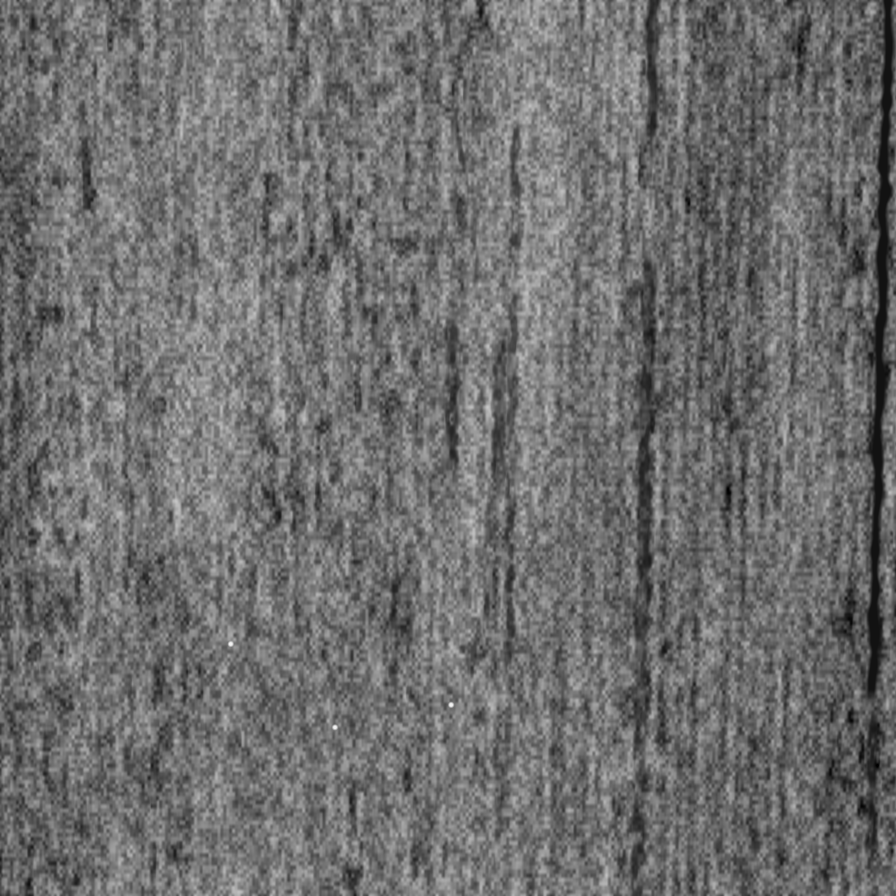
Give the GLSL for this texture, as a three.js fragment shader.

```glsl
// Grey, grainy field of fine near-vertical rows, seen from above.
// Slanted coordinates carry row ripple, stretched noise, dark blotches,
// ragged black gaps along the rows and a few bright specks.

varying vec2 vUv;

const float BASE_GREY = 0.467;
const float ROW_COUNT = 57.0;
const float SLANT = 0.025;          // lean of the rows, growing to the right
const float GRAIN_CONTRAST = 0.27;
const float CLUMP_CONTRAST = 0.20;
const float STREAK_CONTRAST = 0.15;
const float BAND_CONTRAST = 0.07;
const float BLOTCH_DEPTH = 0.17;
const float GAP_GREY = 0.07;
const int FAINT_GAPS = 16;
const int SPECKS = 3;
const float SPECK_RADIUS = 0.0035;

float hash(vec2 p) {
  return fract(sin(dot(p, vec2(127.1, 311.7))) * 43758.5453);
}

float noise(vec2 p) {
  vec2 cell = floor(p);
  vec2 f = fract(p);
  f = f * f * (3.0 - 2.0 * f);
  float low = mix(hash(cell), hash(cell + vec2(1.0, 0.0)), f.x);
  float high = mix(hash(cell + vec2(0.0, 1.0)), hash(cell + vec2(1.0, 1.0)), f.x);
  return mix(low, high, f.y);
}

float bell(float x, float centre, float width) {
  float d = (x - centre) / width;
  return exp(-d * d);
}

// Coverage of a ragged vertical gap; broken = 0 is solid, 1 is patchy.
float gap(vec2 p, float centre, float bottom, float top, float halfWidth, float broken) {
  float wobble = (noise(vec2(centre * 91.0, p.y * 38.0)) - 0.5) * 0.005;
  float edge = halfWidth * (0.6 + 0.8 * noise(vec2(centre * 57.0, p.y * 70.0)));
  float across = 1.0 - smoothstep(edge - 0.003, edge + 0.003, abs(p.x - centre - wobble));
  float along = smoothstep(bottom - 0.012, bottom + 0.012, p.y)
              * (1.0 - smoothstep(top - 0.012, top + 0.012, p.y));
  float patches = smoothstep(0.2, 0.75, noise(p * vec2(190.0, 75.0) + 17.0));
  return across * along * mix(1.0, patches, broken);
}

// Broad tonal bands, with the right-hand quarter darker.
float bands(vec2 p) {
  float tone = (noise(vec2(p.x * 19.0, p.y * 1.5) + 4.0) - 0.5) * BAND_CONTRAST;
  tone += (noise(p * vec2(6.0, 4.0) + 31.0) - 0.5) * BAND_CONTRAST;
  tone += 0.055 * bell(p.x, 0.605, 0.025) + 0.04 * bell(p.x, 0.105, 0.03);
  tone -= 0.045 * bell(p.x, 0.02, 0.045);
  return tone - 0.05 * smoothstep(0.70, 0.77, p.x);
}

// Dark spots strung along the rows, gathered into loose patches.
float blotches(vec2 p) {
  float spots = smoothstep(0.55, 0.88, noise(p * vec2(ROW_COUNT * 2.0, 40.0) + 9.0));
  float patches = smoothstep(0.35, 0.75, noise(p * vec2(22.0, 4.0) + 53.0));
  patches = max(patches, 0.9 * bell(p.x, 0.05, 0.035));
  patches *= 1.0 - 0.8 * bell(p.x, 0.62, 0.05);
  return spots * patches;
}

float mainGaps(vec2 p) {
  float dark = gap(p, 0.992, 0.22, 1.1, 0.0055, 0.0);
  dark = max(dark, 0.85 * gap(p, 0.994, 0.05, 0.20, 0.006, 0.5));
  dark = max(dark, 0.80 * gap(p, 0.729, 0.85, 1.1, 0.006, 0.3));
  dark = max(dark, 0.78 * gap(p, 0.729, 0.33, 0.71, 0.007, 0.45));
  dark = max(dark, 0.65 * gap(p, 0.729, -0.1, 0.34, 0.007, 0.7));
  dark = max(dark, 0.65 * gap(p, 0.510, 0.47, 0.66, 0.007, 0.8));
  dark = max(dark, 0.65 * gap(p, 0.563, 0.45, 0.62, 0.006, 0.5));
  dark = max(dark, 0.55 * gap(p, 0.578, 0.25, 0.86, 0.005, 0.95));
  return max(dark, 0.45 * gap(p, 0.518, 0.74, 1.1, 0.006, 0.95));
}

float faintGaps(vec2 p) {
  float dark = 0.0;
  for (int i = 0; i < FAINT_GAPS; i++) {
    float id = float(i) + 1.0;
    float row = floor(hash(vec2(id, 2.0)) * ROW_COUNT * 0.6) + 0.5;
    float bottom = hash(vec2(id, 5.0)) * 0.95;
    float top = bottom + 0.04 + 0.12 * hash(vec2(id, 8.0));
    dark = max(dark, gap(p, row / ROW_COUNT, bottom, top, 0.004, 0.9));
  }
  return 0.42 * dark;
}

float specks(vec2 p) {
  float light = 0.0;
  for (int i = 0; i < SPECKS; i++) {
    float id = float(i) + 3.0;
    vec2 centre = vec2(0.2 + 0.42 * hash(vec2(id, 11.0)), 0.1 + 0.2 * hash(vec2(id, 14.0)));
    light = max(light, 1.0 - smoothstep(0.3, 1.2, length(p - centre) / SPECK_RADIUS));
  }
  return light;
}

void main() {
  vec2 p = vec2(vUv.x * (1.0 + SLANT * (1.0 - vUv.y)), vUv.y);

  // Row ripple, strongest on the right
  float rowStrength = mix(0.014, 0.042, smoothstep(0.55, 0.8, p.x));
  float grey = BASE_GREY + bands(p) - rowStrength * cos(6.2832 * ROW_COUNT * p.x);

  // Noise from long streaks down to single grains
  grey += (noise(p * vec2(125.0, 9.0) + 71.0) - 0.5) * STREAK_CONTRAST;
  grey += (noise(p * vec2(160.0, 75.0) + 23.0) - 0.5) * CLUMP_CONTRAST;
  grey += (noise(p * vec2(300.0, 220.0)) - 0.5) * GRAIN_CONTRAST;

  // Dark features, then highlights
  grey -= BLOTCH_DEPTH * blotches(p);
  grey = mix(grey, GAP_GREY, max(mainGaps(p), faintGaps(p)));
  grey = mix(grey, 0.95, specks(vUv));
  gl_FragColor = vec4(vec3(clamp(grey, 0.0, 1.0)), 1.0);
}
```
